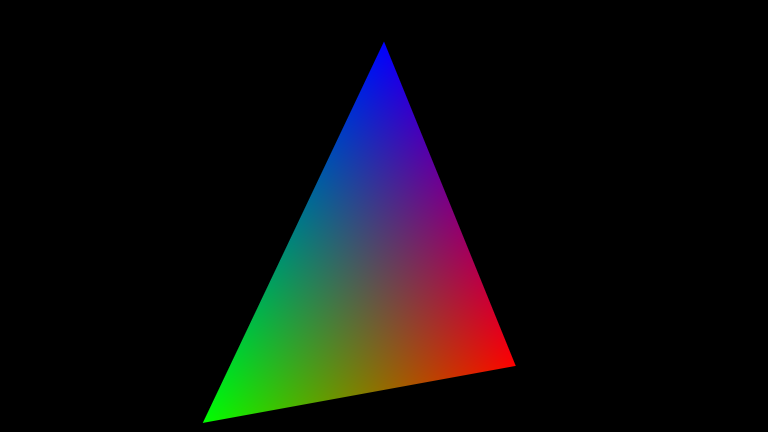
Write a Shadertoy shader that draws this background.

```glsl
float cross2(vec2 a, vec2 b) {
    return a.x * b.y - a.y * b.x;
}

// Barycentric weights of p for the corners a, b and c
vec3 barycentric(vec2 p, vec2 a, vec2 b, vec2 c) {
    vec3 areas = vec3(cross2(b - p, c - p),
                      cross2(c - p, a - p),
                      cross2(a - p, b - p));
    return areas / cross2(b - a, c - a);
}

void mainImage(out vec4 fragColor, in vec2 fragCoord) {
    // Centred coordinates, canvas height = 1
    vec2 p = (fragCoord - 0.5 * iResolution.xy) / iResolution.y;

    vec2 redCorner = vec2(0.3050, -0.3470);
    vec2 greenCorner = vec2(-0.4195, -0.4790);
    vec2 blueCorner = vec2(0.0, 0.4040);
    vec3 weights = barycentric(p, redCorner, greenCorner, blueCorner);

    // Weights become distances to the opposite edges
    float doubleArea = abs(cross2(greenCorner - redCorner, blueCorner - redCorner));
    vec3 edgeLengths = vec3(length(blueCorner - greenCorner),
                            length(redCorner - blueCorner),
                            length(greenCorner - redCorner));
    vec3 edgeDistances = weights * doubleArea / edgeLengths;
    float inside = min(edgeDistances.x, min(edgeDistances.y, edgeDistances.z));

    // Smooth edge over black; each weight drives one channel
    float coverage = clamp(inside * iResolution.y + 0.5, 0.0, 1.0);
    fragColor = vec4(clamp(weights, 0.0, 1.0) * coverage, 1.0);
}
```
